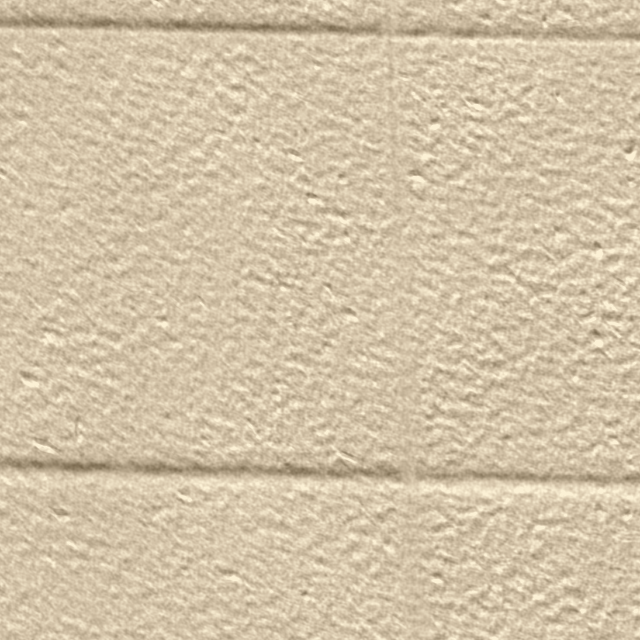
This texture is drawn by a WebGL 2 fragment shader. Its source:

```glsl
#version 300 es
precision highp float;

#define COURSE_HEIGHT 0.692
#define COURSE_TOP 0.962
#define COURSE_SLOPE 0.023
#define COLUMN_PITCH 1.3
#define COLUMN_X 0.605
#define COLUMN_LEAN 0.042
#define BUMP_SCALE vec2(45.0, 66.0)
#define BUMP_SLANT 0.42
#define RELIEF 0.205
#define GRAIN 0.11

uniform vec2 u_resolution;
out vec4 fragColor;

const vec3 SHADOW = vec3(0.47, 0.405, 0.30);
const vec3 PAINT = vec3(0.833, 0.767, 0.661);
const vec3 HIGHLIGHT = vec3(0.99, 0.945, 0.835);

vec2 hash2(vec2 p) {
    vec3 q = fract(p.xyx * vec3(0.1031, 0.1030, 0.0973));
    q += dot(q, q.yzx + 33.33);
    return fract((q.xx + q.yz) * q.zy) * 2.0 - 1.0;
}

float gradientNoise(vec2 p) {
    vec2 i = floor(p), f = fract(p);
    vec2 w = f * f * f * (f * (f * 6.0 - 15.0) + 10.0);
    float a = dot(hash2(i), f);
    float b = dot(hash2(i + vec2(1, 0)), f - vec2(1, 0));
    float c = dot(hash2(i + vec2(0, 1)), f - vec2(0, 1));
    float d = dot(hash2(i + vec2(1, 1)), f - vec2(1, 1));
    return mix(mix(a, b, w.x), mix(c, d, w.x), w.y);
}

// Height of the rough painted surface, with occasional deeper pits
float surfaceHeight(vec2 p) {
    vec2 q = p + 0.6 * vec2(gradientNoise(p * 0.6 + 7.0), gradientNoise(p * 0.6 + 31.0));
    float h = 0.9 * gradientNoise(q) + 0.55 * gradientNoise(q * 2.03 + 17.0);
    h += 0.30 * gradientNoise(p * 3.7 + 53.0);
    return h - 0.9 * smoothstep(0.28, 0.55, gradientNoise(q * 0.8 + 91.0));
}

float band(float d, float center, float width) {
    float t = (d - center) / width;
    return exp(-t * t);
}

void main() {
    vec2 uv = gl_FragCoord.xy / u_resolution;
    vec2 wobble = 0.004 * vec2(gradientNoise(uv * 32.0), gradientNoise(uv * 25.0 + 40.0));

    // Signed distances to the nearest bed joint and upright joint
    float course = (uv.y + wobble.y - COURSE_TOP + COURSE_SLOPE * uv.x) / COURSE_HEIGHT;
    float row = round(course);
    float bed = (course - row) * COURSE_HEIGHT;
    float column = (uv.x + wobble.x - COLUMN_X - COLUMN_LEAN * (1.0 - uv.y)) / COLUMN_PITCH;
    float upright = (column - round(column)) * COLUMN_PITCH;
    float rightBlock = smoothstep(-0.01, 0.03, upright);
    float lowerBed = step(row, -0.5);

    // Coarseness varies in patches and from block to block
    float rough = 0.9 + 0.5 * gradientNoise(uv * 5.0 + 12.0);
    rough *= mix(0.8 + 0.25 * smoothstep(0.0, 0.5, uv.x), 1.15, rightBlock);
    rough *= 1.0 - 0.5 * band(upright, 0.005, 0.016);
    rough *= 1.0 - 0.5 * band(bed, -0.008, 0.022);

    // Relief lit from below
    vec2 bump = vec2(uv.x, uv.y + BUMP_SLANT * uv.x * (1.0 - 0.35 * uv.x)) * BUMP_SCALE;
    vec2 towardLight = vec2(0.06, -0.29);
    float slope = surfaceHeight(bump + towardLight) - surfaceHeight(bump - towardLight);
    float tone = RELIEF * rough * slope;
    tone += GRAIN * gradientNoise(uv * 185.0) + 0.07 * gradientNoise(uv * 105.0 + 8.0);
    tone += 0.035 * gradientNoise(uv * 4.0 + 60.0);

    // Bed joints: shaded upper lip and pale lower edge
    float wear = 0.9 + 0.5 * gradientNoise(vec2(uv.x * 22.0, row * 9.0 + 0.4));
    float crossing = 1.0 - 0.65 * band(upright, 0.004, 0.014);
    float lip = band(bed, 0.004, mix(0.0085, 0.007, rightBlock));
    tone -= 0.25 * lip * wear * crossing * mix(1.0, 0.75, rightBlock);
    tone -= 0.04 * band(bed, 0.015, 0.012) * crossing;
    float edgeCenter = mix(-0.009, -0.019, lowerBed);
    float edgeWidth = mix(0.005, 0.011, lowerBed);
    tone += 0.09 * band(bed, edgeCenter, edgeWidth) * (0.8 + 0.4 * rightBlock);

    // Upright joints: faint filled seam, clearer toward the top
    float seam = mix(0.2, 1.0, smoothstep(0.6, 1.0, uv.y));
    float broken = 0.7 + 1.3 * gradientNoise(vec2(3.4, uv.y * 45.0));
    tone += seam * broken * 0.06 * (band(upright, -0.007, 0.004) + band(upright, 0.009, 0.004));
    tone -= seam * broken * 0.06 * band(upright, 0.001, 0.004);
    tone -= 0.012 * band(upright, 0.005, 0.018);

    // Paint ramp from shadow to highlight
    vec3 color = mix(PAINT, SHADOW, clamp(-tone / 0.36, 0.0, 1.0));
    color = mix(color, HIGHLIGHT, clamp(tone / 0.16, 0.0, 1.0));
    fragColor = vec4(color, 1.0);
}
```
